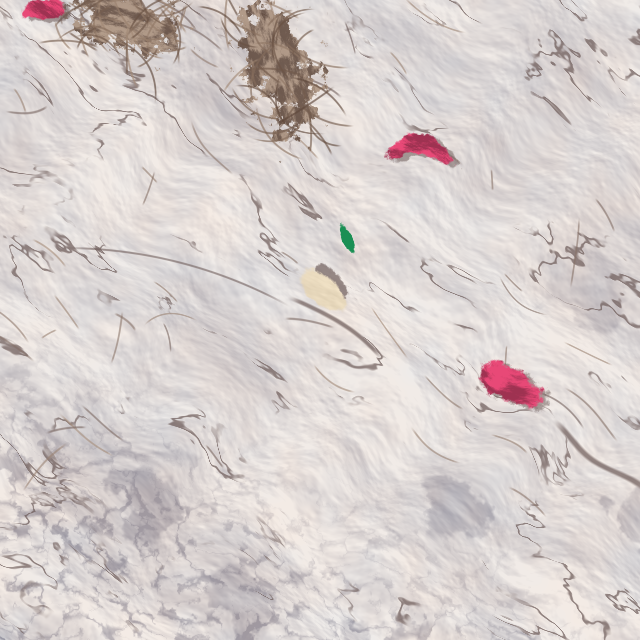
Write a Shadertoy shader that draws this texture.

```glsl
#define SLOPE -0.62
#define TWIGS 50
#define TUFT_STRANDS 36
#define SAND vec3(0.945, 0.922, 0.905)
#define SHADE vec3(0.62, 0.60, 0.635)
#define CRACK vec3(0.43, 0.36, 0.35)
#define STRAW vec3(0.66, 0.56, 0.48)
#define BARK vec3(0.36, 0.27, 0.22)
#define PETAL vec3(0.86, 0.27, 0.44)
#define LEAF vec3(0.10, 0.56, 0.33)
#define PEBBLE vec3(0.92, 0.86, 0.75)

float hash(vec2 p) {
    vec3 h = fract(p.xyx * 0.1031);
    h += dot(h, h.yzx + 33.33);
    return fract((h.x + h.y) * h.z);
}
float noise(vec2 p) {
    vec2 i = floor(p), f = fract(p);
    f = f * f * (3.0 - 2.0 * f);
    return mix(mix(hash(i), hash(i + vec2(1, 0)), f.x),
               mix(hash(i + vec2(0, 1)), hash(i + vec2(1, 1)), f.x), f.y);
}
float fbm(vec2 p) {
    float sum = 0.0, total = 0.0, amp = 0.5;
    for (int i = 0; i < 5; i++) {
        sum += amp * noise(p);
        total += amp;
        amp *= 0.58;
        p = p * 2.03 + 17.3;
    }
    return sum / total;
}
// Cellular noise: distance to the nearest point, and its random id
vec2 cells(vec2 p) {
    vec2 best = vec2(9.0, 0.0);
    for (int i = 0; i < 9; i++) {
        vec2 c = floor(p) + vec2(i % 3 - 1, i / 3 - 1);
        float d = length(c + 0.15 + 0.7 * vec2(hash(c), hash(c + 57.0)) - p);
        if (d < best.x) best = vec2(d, hash(c + 113.0));
    }
    return best;
}
vec2 turn(vec2 p, float a) {
    return vec2(cos(a) * p.x + sin(a) * p.y, cos(a) * p.y - sin(a) * p.x);
}
// Thin bent line with faded ends
float strand(vec2 p, float angle, float halfLen, float bend, float width) {
    vec2 r = turn(p, angle);
    r.y += bend * r.x * r.x;
    return (1.0 - smoothstep(width * 0.3, width + 0.0014, abs(r.y)))
         * (1.0 - smoothstep(halfLen * 0.7, halfLen, abs(r.x)));
}
// Ragged, optionally bent ellipse
float blob(vec2 p, float angle, vec2 radii, float bend, float ragged) {
    vec2 r = turn(p, angle);
    r.y += bend * r.x * r.x;
    float d = length(r / radii) + ragged * (fbm(p * 55.0 + 9.0) - 0.5);
    return 1.0 - smoothstep(0.86, 1.06, d);
}
// Matted dry grass: fibrous core with loose strands
vec3 tuft(vec3 col, vec2 p, float angle, vec2 radii, float seed) {
    vec2 r = turn(p, angle);
    float fibre = smoothstep(0.32, 0.66, fbm(r * vec2(45.0, 100.0) + seed));
    col = mix(col, mix(BARK, STRAW, fibre), 0.85 * blob(p, angle, radii, 0.0, 2.2));
    for (int i = 0; i < TUFT_STRANDS; i++) {
        vec2 k = vec2(i, seed);
        vec2 at = (vec2(hash(k), hash(k + 31.0)) - 0.5) * radii * 2.5;
        float s = strand(r - at, (hash(k + 7.0) - 0.5) * 2.6, 0.02 + 0.04 * hash(k + 3.0),
                         (hash(k + 11.0) - 0.5) * 24.0, 0.0012);
        col = mix(col, mix(BARK, STRAW, hash(k + 19.0)), s * 0.65);
    }
    return col;
}
float petals(vec2 p) {
    float m = blob(p - vec2(0.657, 0.775), -0.1, vec2(0.051, 0.018), 9.0, 0.9);
    m = max(m, blob(p - vec2(0.797, 0.397), -0.45, vec2(0.052, 0.027), 0.0, 0.9));
    return max(m, blob(p - vec2(0.07, 0.985), 0.1, vec2(0.036, 0.017), 0.0, 0.9));
}
void mainImage(out vec4 fragColor, in vec2 fragCoord) {
    vec2 p = fragCoord / iResolution.y;
    vec2 warp = 0.012 * sin(p.yx * vec2(19.0, 23.0) + 3.0 * sin(p * 12.0));
    vec2 q = turn(p + warp, SLOPE), w = p + warp * 0.5;
    // Raked relief and broad mottling along the slope
    vec2 grain = vec2(11.0, 24.0);
    float relief = fbm((q + vec2(0.001, 0.005)) * grain) - fbm(q * grain);
    float shade = 0.19 + 1.5 * relief + 0.75 * (fbm(q * vec2(4.0, 9.0) + 40.0) - 0.5);
    // Clods at the lower left and scattered dents
    float rough = 1.0 - smoothstep(0.15, 0.62, p.y + 0.45 * p.x);
    float clod = cells(q * vec2(24.0, 38.0) + 2.5 * fbm(p * 22.0)).x;
    shade += rough * (0.6 * smoothstep(0.42, 0.72, clod) - 0.04);
    vec2 dent = cells(q * vec2(5.0, 7.0) + 0.8 * fbm(p * 14.0));
    float dented = (1.0 - smoothstep(0.26, 0.36, dent.x)) * step(0.66, dent.y);
    shade += 0.36 * dented * (1.0 - smoothstep(0.42, 0.62, p.y));
    vec3 col = mix(SAND, SHADE, clamp(shade, 0.0, 1.0));
    col += vec3(0.018, 0.0, -0.014) * (noise(p * 9.0) + noise(p * 31.0) - 1.0);
    // Hairline cracks and two deeper runnels
    float ridge = abs(fbm(q * vec2(4.5, 14.0) + 71.0) - 0.5);
    float broken = smoothstep(0.47, 0.62, fbm(q * vec2(9.0, 12.0) + 5.0));
    float crack = (1.0 - smoothstep(0.003, 0.019, ridge)) * broken;
    crack = max(crack, strand(w - vec2(0.53, 0.49), SLOPE, 0.085, 1.5, 0.0035));
    crack = max(crack, strand(w - vec2(0.94, 0.28), SLOPE, 0.10, 0.0, 0.005));
    col = mix(col, CRACK, crack * 0.72);
    // Loose twigs, mostly lying down the slope
    for (int i = 0; i < TWIGS; i++) {
        vec2 k = vec2(i, 201);
        vec2 at = vec2(hash(k), 1.0 - 0.8 * hash(k + 13.0));
        float s = strand(w - at, SLOPE + 9.0 * pow(hash(k + 5.0), 4.0) * (hash(k + 7.0) - 0.5),
                         0.015 + 0.045 * hash(k + 23.0), (hash(k + 29.0) - 0.5) * 14.0, 0.001);
        col = mix(col, mix(CRACK, STRAW, hash(k + 37.0)), s * 0.6);
    }
    col = mix(col, CRACK, 0.6 * strand(p - vec2(0.28, 0.59), -0.25, 0.19, 0.7, 0.0013));
    col = tuft(col, p - vec2(0.195, 0.96), -0.3, vec2(0.075, 0.042), 3.0);
    col = tuft(col, p - vec2(0.435, 0.895), -1.3, vec2(0.105, 0.05), 47.0);
    // Pebble, leaf and petals with their shadows
    vec2 drop = vec2(0.01, -0.005), stone = p - vec2(0.505, 0.544), leaf = p - vec2(0.543, 0.626);
    col = mix(col, CRACK, 0.7 * blob(stone - 0.014, -0.9, vec2(0.033, 0.016), 0.0, 0.8));
    col = mix(col, PEBBLE - 0.3 * relief, blob(stone, -0.7, vec2(0.042, 0.023), 0.0, 0.6));
    col = mix(col, LEAF, blob(leaf, -1.2, vec2(0.025, 0.008), 0.0, 0.9));
    col = mix(col, CRACK, 0.55 * petals(p - drop));
    float vein = smoothstep(0.3, 0.6, fbm(q * vec2(30.0, 85.0)));
    col = mix(col, PETAL * mix(0.72, 1.06, vein), petals(p));
    fragColor = vec4(clamp(col, 0.0, 1.0), 1.0);
}
```
